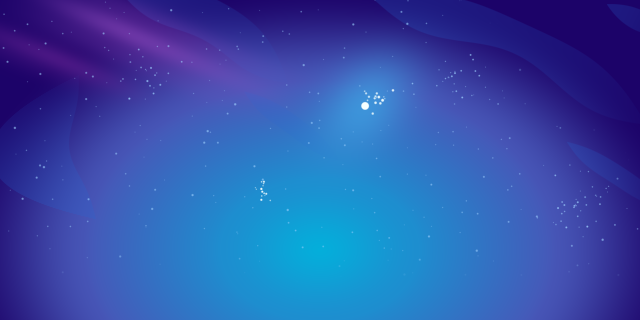
A Shadertoy shader for this background:

```glsl
const vec3 CYAN = vec3(0.01, 0.69, 0.86);
const vec3 AZURE = vec3(0.12, 0.55, 0.81);
const vec3 PERIWINKLE = vec3(0.28, 0.34, 0.72);
const vec3 NIGHT = vec3(0.11, 0.01, 0.41);
const vec3 VEIL_BLUE = vec3(0.14, 0.40, 0.82);
const vec3 STAR_BLUE = vec3(0.62, 0.82, 1.0);
const float PI = 3.14159;

vec3 hash3(vec2 cell) {
    vec3 q = fract(cell.xyx * vec3(0.1031, 0.1030, 0.0973));
    q += dot(q, q.yxz + 33.33);
    return fract((q.xxy + q.yzz) * q.zyx);
}

float disc(vec2 p, vec2 centre, float radius, float aa) {
    return 1.0 - smoothstep(radius - aa, radius + aa, length(p - centre));
}

// Coordinates along and across a direction
vec2 alignTo(vec2 p, vec2 direction) {
    vec2 axis = normalize(direction);
    return vec2(dot(p, axis), dot(p, vec2(-axis.y, axis.x)));
}

float gauss(float x, float width) {
    return exp(-x * x / (width * width));
}

// Elliptical sky gradient
vec3 skyColor(vec2 p) {
    float d = length((p - vec2(1.0, 0.22)) / vec2(1.12, 0.80));
    vec3 color = mix(CYAN, AZURE, smoothstep(-0.05, 0.32, d));
    color = mix(color, PERIWINKLE, clamp((d - 0.28) / 0.38, 0.0, 1.0));
    return mix(color, NIGHT, smoothstep(0.62, 1.04, d));
}

// Leaf-shaped veil from a to b, fading towards b
float veil(vec2 p, vec2 a, vec2 b, float low, float high, float ripple, float aa) {
    vec2 q = alignTo(p - a, b - a);
    float t = clamp(q.x / length(b - a), 0.0, 1.0);
    float arch = 4.0 * t * (1.0 - t);
    float wave = ripple * sin(3.0 * PI * t);
    float bottom = low * arch - wave;
    float top = high * arch + wave * 0.4;
    float inside = smoothstep(-aa, aa, q.y - bottom) * smoothstep(-aa, aa, top - q.y);
    return inside * step(0.0, q.x) * (1.0 - 0.85 * t * t) * step(t, 0.999);
}

// Soft beam with fine rays
float beam(vec2 q, float offset, float width, float start, float end) {
    float rays = 0.9 + 0.1 * sin(70.0 * (q.y - offset) + 4.0 * q.x);
    float fade = smoothstep(start - 0.5, start, q.x) * (1.0 - smoothstep(start, end, q.x));
    return gauss(q.y - offset, width) * rays * fade;
}

// One possible star per grid cell
float scatter(vec2 p, float size, float density, float aa) {
    vec2 cell = floor(p / size);
    vec3 h = hash3(cell + 17.0);
    vec2 centre = (cell + 0.15 + 0.7 * h.xy) * size;
    float glint = fract(h.x * 37.0 + h.y * 19.0);
    float radius = mix(0.0012, 0.0034, glint * glint);
    return disc(p, centre, radius, aa) * step(h.z, density) * mix(0.35, 0.8, glint);
}

// Stars gathered around a point
float cluster(vec2 p, vec2 centre, vec2 spread, int count, float size, float aa) {
    float light = 0.0;
    for (int i = 0; i < count; i++) {
        vec3 h = hash3(vec2(float(i) * 3.7 + 1.0, centre.x * 91.0));
        float angle = 2.0 * PI * h.x;
        vec2 spot = centre + spread * h.y * vec2(cos(angle), sin(angle));
        light = max(light, disc(p, spot, size * mix(0.4, 1.0, h.z), aa) * mix(0.5, 1.0, h.z));
    }
    return light;
}

void mainImage(out vec4 fragColor, in vec2 fragCoord) {
    vec2 p = fragCoord / iResolution.y;
    p.x *= 2.0 * iResolution.y / iResolution.x;
    float aa = 0.8 / iResolution.y;
    vec3 color = skyColor(p);

    // Translucent veils
    float veils = veil(p, vec2(1.17, 1.0), vec2(2.02, 0.61), 0.0, 0.14, 0.03, aa);
    veils += veil(p, vec2(1.896, 0.987), vec2(2.1, 0.89), -0.035, 0.03, 0.0, aa);
    veils += veil(p, vec2(1.771, 0.557), vec2(2.09, 0.35), -0.035, 0.03, 0.004, aa);
    veils += 0.8 * veil(p, vec2(0.763, 0.714), vec2(1.063, 0.497), -0.03, 0.035, 0.004, aa);
    veils += veil(p, vec2(0.30, 0.315), vec2(0.247, 0.766), 0.045, 0.31, 0.012, aa);
    veils += veil(p, vec2(0.38, 1.02), vec2(0.90, 0.74), -0.02, 0.13, 0.014, aa);
    color = mix(color, VEIL_BLUE, 0.23 * veils);

    // Violet nebula
    vec2 q = alignTo(p - vec2(0.0, 1.05), vec2(1.0, -0.38));
    color = mix(color, vec3(0.60, 0.32, 0.78), 0.62 * beam(q, 0.0, 0.085, 0.45, 1.12));
    color = mix(color, vec3(0.50, 0.18, 0.64), 0.45 * beam(q, -0.16, 0.05, 0.25, 0.65));

    // Blue halo and its bright star
    vec2 core = vec2(1.141, 0.669);
    vec2 g = alignTo(p - core, vec2(0.7, 0.75)) / vec2(0.17, 0.115);
    color = mix(color, vec3(0.24, 0.64, 0.89), 0.75 * exp(-dot(g, g)));

    // Scattered stars and clusters
    float area = smoothstep(0.1, 0.25, p.y) * (1.0 - smoothstep(0.1, 0.3, p.x + p.y - 2.2));
    float stars = area * scatter(p, 0.052, 0.22, aa);
    stars = max(stars, area * scatter(p + 0.31, 0.037, 0.10, aa));
    stars = max(stars, cluster(p, vec2(1.80, 0.36), vec2(0.13, 0.11), 30, 0.0028, aa));
    stars = max(stars, cluster(p, vec2(1.40, 0.76), vec2(0.14, 0.09), 24, 0.0026, aa));
    stars = max(stars, cluster(p, vec2(0.46, 0.78), vec2(0.12, 0.10), 22, 0.0030, aa));
    color = mix(color, STAR_BLUE, 0.8 * stars);
    float bright = cluster(p, vec2(1.175, 0.695), vec2(0.06, 0.055), 16, 0.0045, aa);
    bright = max(bright, cluster(p, vec2(0.82, 0.40), vec2(0.035, 0.04), 14, 0.0034, aa));
    bright = max(bright, disc(p, core, 0.012, aa));
    color = mix(color, vec3(0.96, 1.0, 1.0), bright);

    fragColor = vec4(color, 1.0);
}
```
